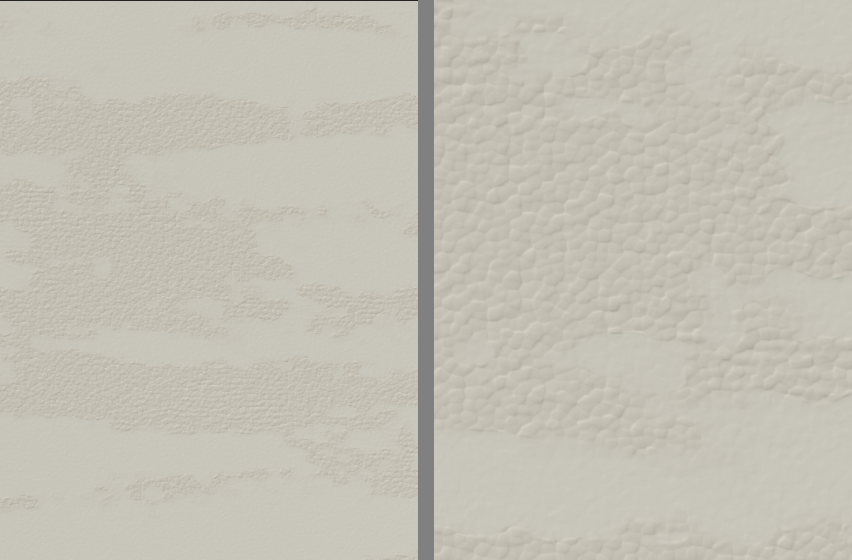
Left, the full canvas; right, a detail of the centre.
Reproduce this texture procedurally as a Shadertoy shader.

```glsl
// Pale greige plaster wall: smooth trowelled skin broken by pebbled horizontal patches.

const vec3 SMOOTH_COLOR = vec3(0.782, 0.771, 0.728);
const vec3 ROUGH_COLOR = vec3(0.755, 0.737, 0.688);
const vec3 EDGE_COLOR = vec3(0.07, 0.07, 0.065);
const vec2 LIGHT_DIR = vec2(-0.6, 0.8);
const float TAU = 6.28318;

vec2 hash2(vec2 p) {
    vec3 q = fract(p.xyx * vec3(0.1031, 0.1030, 0.0973));
    q += dot(q, q.yzx + 33.33);
    return fract((q.xx + q.yz) * q.zy);
}

// Cellular noise: x = distance to the nearest point, y = smoothly blended cell value.
vec2 cellular(vec2 p, float seed) {
    vec2 cell = floor(p), local = fract(p);
    float nearest = 4.0, total = 0.0, weights = 0.0;
    for (int j = -1; j <= 1; j++) {
        for (int i = -1; i <= 1; i++) {
            vec2 offset = vec2(i, j);
            vec2 id = cell + offset + seed;
            vec2 toPoint = offset + hash2(id) - local;
            float d2 = dot(toPoint, toPoint);
            float w = exp(-6.0 * d2);
            nearest = min(nearest, d2);
            total += w * hash2(id + 71.0).x;
            weights += w;
        }
    }
    return vec2(sqrt(nearest), total / weights);
}

// Layered sines for slow bending of the bands.
float wave(vec2 p) {
    return sin(p.x * 5.0 + p.y * 9.0) + 0.5 * sin(p.x * 13.0 - p.y * 17.0 + 1.7);
}

// Wide, ragged field whose high values become rough patches.
float patchField(vec2 p) {
    vec2 q = p + vec2(0.03, 0.006) * wave(p);
    float broad = cellular(q * vec2(2.3, 11.0), 13.0).y;
    float ragged = cellular(q * vec2(9.0, 30.0), 37.0).y;
    float crumbs = cellular(p * vec2(42.0, 66.0), 59.0).y;
    float band = cos(TAU * (q.y - 0.955) / 0.165);
    return 0.54 * broad + 0.26 * ragged + 0.20 * crumbs + 0.085 * band;
}

float roughMask(float field) {
    return smoothstep(0.545, 0.585, field);
}

// Faint worn zones around the patches.
float wornMask(float field) {
    return smoothstep(0.44, 0.58, field);
}

// Wrinkled pebbles, combed in places by horizontal trowel lines.
float pebbles(vec2 p) {
    vec2 grain = cellular(p * vec2(150.0, 172.0), 5.0);
    float comb = smoothstep(0.5, 0.75, cellular(p * vec2(4.0, 9.0), 83.0).y);
    float lines = sin(p.y * 640.0 + 1.5 * wave(p * 6.0));
    return 0.75 * (1.0 - grain.x * grain.x) + 0.8 * grain.y + 0.14 * comb * lines;
}

float surfaceHeight(vec2 p) {
    float field = patchField(p);
    float rough = roughMask(field);
    float fine = cellular(p * 250.0, 29.0).y;
    float relief = mix(0.07 + 0.17 * wornMask(field), 0.85, rough);
    return relief * pebbles(p) + 0.14 * fine + 0.45 * (1.0 - rough);
}

void mainImage(out vec4 fragColor, in vec2 fragCoord) {
    vec2 p = fragCoord / iResolution.y;
    float field = patchField(p);

    // Base tone: skin, worn haze and exposed rough plaster.
    float tone = 0.28 * wornMask(field) + 0.42 * roughMask(field);
    vec3 color = mix(SMOOTH_COLOR, ROUGH_COLOR, tone);

    // Raking light from the upper left.
    float reach = 0.0014;
    float slope = surfaceHeight(p) - surfaceHeight(p + LIGHT_DIR * reach);
    color += clamp(0.15 * slope, -0.075, 0.06);

    // Slow drift of brightness across the sheet.
    float drift = cellular(p * vec2(3.0, 2.0), 97.0).y - 0.5;
    color += 0.010 * drift + 0.012 * (p.x - 0.37);

    // Thin dark border along the top.
    float border = smoothstep(0.9975, 0.9995, p.y);
    color = mix(color, EDGE_COLOR, border);
    fragColor = vec4(color, 1.0);
}
```
